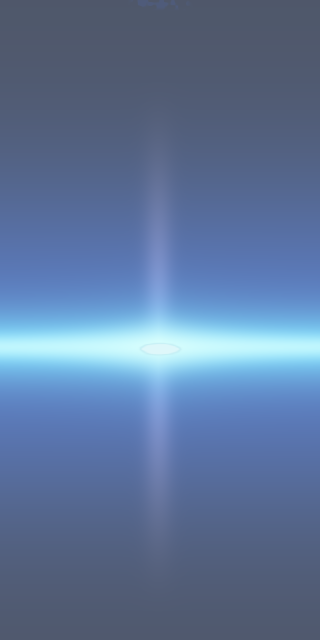
Reproduce this background procedurally as a WebGL 2 fragment shader.

```glsl
#version 300 es
precision highp float;
// A glowing cyan horizon crossed by a soft vertical beam on a slate blue sky.

#define CENTER vec2(0.495, 0.458)
#define SKY_FALLOFF 0.27
#define HALO_HEIGHT 0.055
#define CORE_EDGE 0.016
#define CORE_MIDDLE 0.036
#define BEAM_WIDTH 0.024
#define BEAM_LENGTH 0.43
#define LENS_CENTER vec2(0.5, 0.4545)
#define LENS_RADII vec2(0.030, 0.0092)

uniform vec2 u_resolution;
out vec4 fragColor;

const vec3 SLATE = vec3(0.31, 0.34, 0.41);
const vec3 BLUE = vec3(0.36, 0.49, 0.77);
const vec3 CYAN = vec3(0.50, 0.88, 1.0);
const vec3 WHITE = vec3(0.86, 1.0, 0.99);
const vec3 LAVENDER = vec3(0.15, 0.11, 0.10);
const vec3 LENS_FILL = vec3(0.87, 0.97, 0.98);
const vec3 LENS_RIM = vec3(0.74, 0.92, 0.95);

float hash(vec2 p) {
  vec3 q = fract(vec3(p.xyx) * 0.1031);
  q += dot(q, q.yzx + 33.33);
  return fract((q.x + q.y) * q.z);
}

float noise(vec2 p) {
  vec2 cell = floor(p), f = fract(p);
  f = f * f * (3.0 - 2.0 * f);
  return mix(mix(hash(cell), hash(cell + vec2(1, 0)), f.x),
             mix(hash(cell + vec2(0, 1)), hash(cell + vec2(1, 1)), f.x), f.y);
}

float gauss(float x, float width) {
  return exp(-x * x / (width * width));
}

void main() {
  vec2 uv = gl_FragCoord.xy / u_resolution;
  vec2 aspect = vec2(u_resolution.x / u_resolution.y, 1.0);
  vec2 p = (uv - CENTER) * aspect;
  float d = abs(p.y);

  // Sky, brightest blue beside the horizon
  vec3 color = mix(SLATE, BLUE, gauss(d, SKY_FALLOFF));

  // Vertical beam, fading toward both ends
  float beamWidth = BEAM_WIDTH * (0.8 + 0.6 * d);
  float beam = gauss(p.x, beamWidth) * (1.0 - smoothstep(0.03, BEAM_LENGTH, d));
  color += LAVENDER * beam;

  // Horizon halo and its white core, swelling in the middle
  float swell = exp(-abs(p.x) / 0.11);
  float haloHeight = HALO_HEIGHT * (0.93 + 0.2 * swell);
  color = mix(color, CYAN, exp(-pow(d / haloHeight, 1.6)));
  float core = gauss(d, mix(CORE_EDGE, CORE_MIDDLE, swell));
  color = mix(color, WHITE, core * mix(0.65, 1.0, swell));

  // Pale lens with a thin, slightly wavy rim
  vec2 q = (uv - LENS_CENTER) * aspect / LENS_RADII;
  float wave = 0.14 * (noise(q * 3.0 + 20.0) - 0.5);
  float lens = length(q) - 1.0 + wave;
  float aa = max(fwidth(lens), 0.02);
  color = mix(color, LENS_FILL, 1.0 - smoothstep(-aa, aa, lens));
  color = mix(color, LENS_RIM, 0.6 * gauss(lens, 0.05 + 0.5 * aa));

  // Faint blue mottling at the top edge
  vec2 patchPos = (uv - vec2(0.5, 0.994)) * aspect;
  float area = (1.0 - smoothstep(0.035, 0.052, abs(patchPos.x)))
             * (1.0 - smoothstep(0.004, 0.012, abs(patchPos.y)));
  float mottle = smoothstep(0.4, 0.65, noise(uv * aspect * 170.0));
  color += vec3(0.0, 0.015, 0.06) * area * mottle;

  fragColor = vec4(clamp(color, 0.0, 1.0), 1.0);
}
```
